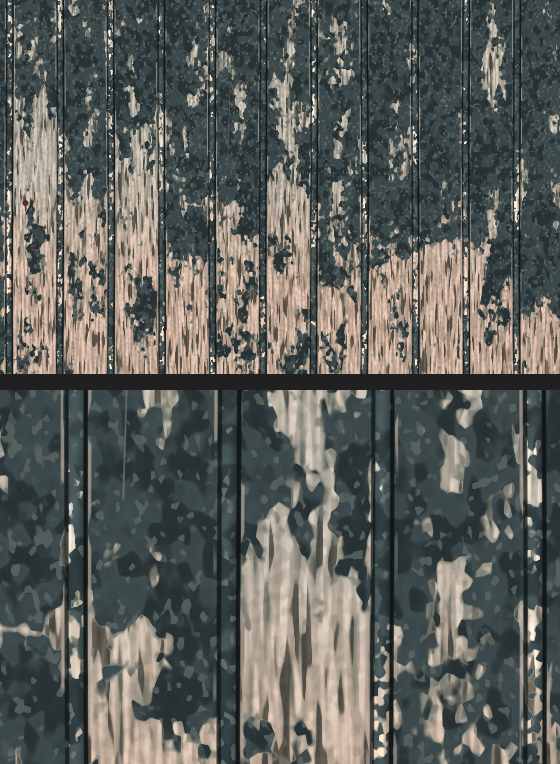
Top: the whole. Bottom: its middle third, enlarged.
Write a Shadertoy shader that draws this texture.

```glsl
// Weathered beaded planks: dark green paint flaking off pale, grainy wood.

const float PLANK_PITCH = 0.0906;  // share of the canvas width
const float FIRST_SEAM = 0.0169;
const float BEAD_HALF = 0.0085;    // lengths below are in canvas heights

const vec3 PAINT_DARK = vec3(0.16, 0.20, 0.21);
const vec3 PAINT = vec3(0.24, 0.29, 0.30);
const vec3 PAINT_FADED = vec3(0.36, 0.40, 0.39);
const vec3 PRIMER = vec3(0.52, 0.53, 0.49);
const vec3 WOOD = vec3(0.68, 0.63, 0.59);
const vec3 WOOD_PALE = vec3(0.84, 0.78, 0.74);
const vec3 GROOVE = vec3(0.06, 0.08, 0.08);

// Per plank: height below which paint is mostly gone, and central streak strength
const float WEAR_LINE[12] = float[12](0.05, 0.72, 0.47, 0.56, 0.30, 0.43, 0.56, 0.28, 0.35, 0.35, 0.26, 0.15);
const float STREAK[12] = float[12](0.0, 0.15, 0.15, 0.9, 0.25, 0.65, 0.85, 0.8, 0.15, 0.4, 0.55, 0.15);

vec2 hash2(vec2 p) {
    vec3 q = fract(p.xyx * vec3(0.1031, 0.1030, 0.0973));
    q += dot(q, q.yzx + 33.33);
    return fract((q.xx + q.yz) * q.zy);
}

// Blended cellular noise: x = soft cell value, y = distance to nearest cell point
vec2 softCells(vec2 p) {
    vec2 cell = floor(p), local = p - cell;
    float sum = 0.0, weightSum = 0.0, nearest = 4.0;
    for (int j = -1; j <= 1; j++)
    for (int i = -1; i <= 1; i++) {
        vec2 offset = vec2(i, j);
        vec2 toPoint = offset + hash2(cell + offset) - local;
        float d2 = dot(toPoint, toPoint);
        float weight = exp(-7.0 * d2);
        sum += weight * hash2(cell + offset + 57.0).x;
        weightSum += weight;
        nearest = min(nearest, d2);
    }
    return vec2(sum / weightSum, sqrt(nearest));
}

float segmentDistance(vec2 p, vec2 a, vec2 b) {
    vec2 ab = b - a;
    return length(p - a - ab * clamp(dot(p - a, ab) / dot(ab, ab), 0.0, 1.0));
}

// Soft bar centred on zero
float bar(float x, float halfWidth, float blur) {
    return 1.0 - smoothstep(halfWidth - blur, halfWidth + blur, abs(x));
}

// Zero-mean flake pattern, stretched along the planks
float flakes(vec2 p) {
    float broad = softCells(p * vec2(17.0, 6.0)).x;
    float medium = softCells(p * vec2(46.0, 27.0) + 19.0).x;
    float fine = softCells(p * vec2(115.0, 80.0) + 43.0).x;
    return 0.42 * broad + 0.34 * medium + 0.24 * fine - 0.5;
}

// How far the paint is worn through: positive shows wood
float wearField(vec2 p, float across, int plank, float edge, float flake) {
    float low = smoothstep(-0.09, 0.09, WEAR_LINE[plank] - p.y + 0.03 * sin(p.x * 61.0));
    float wander = 0.5 + 0.07 * sin(p.y * 13.0 + float(plank) * 2.4);
    float offset = (across - wander) / 0.17;
    float streak = STREAK[plank] * exp(-offset * offset) * (1.0 - 0.35 * p.y);
    float edgeWear = 0.17 * exp(-edge / 0.006);
    float bias = mix(-0.23 + 0.36 * streak, 0.15, low) + edgeWear;
    bias += 0.28 * exp(-segmentDistance(p, vec2(0.49, 0.455), vec2(0.65, 0.44)) / 0.014);
    return bias + flake;
}

vec3 woodColor(vec2 p, float plank, float speck) {
    float warp = 5.0 * sin(p.y * 4.0 + plank * 2.1) + 2.0 * sin(p.y * 11.0 + p.x * 37.0);
    float rings = 0.5 + 0.3 * sin(p.x * 610.0 + warp) + 0.2 * sin(p.x * 287.0 - warp * 1.4);
    float fibre = softCells(p * vec2(210.0, 26.0)).x;
    float tone = 0.45 * rings + 0.75 * fibre - 0.1;
    vec3 color = mix(PRIMER, WOOD, smoothstep(0.05, 0.4, tone));
    color = mix(color, WOOD_PALE, smoothstep(0.4, 0.8, tone));
    color *= 1.0 - 0.45 * smoothstep(0.3, 0.12, fibre);
    vec3 tint = mix(vec3(1.05, 0.98, 0.93), vec3(0.97, 1.0, 0.98), smoothstep(0.2, 0.6, p.y));
    return color * tint * (0.93 + 0.14 * speck);
}

vec3 paintColor(vec2 p, float flake, float speck) {
    vec2 blister = softCells(p * vec2(75.0, 60.0) + 71.0);
    vec3 color = mix(PAINT_DARK, PAINT, smoothstep(0.2, 0.6, blister.x + flake));
    color *= 0.93 + 0.14 * blister.y;
    return mix(color, PAINT_FADED, 0.8 * smoothstep(0.72, 0.9, speck));
}

void mainImage(out vec4 fragColor, in vec2 fragCoord) {
    vec2 p = fragCoord / iResolution.y;
    float aspect = iResolution.x / iResolution.y;
    float blur = max(0.0008, 0.7 / iResolution.y);

    // Plank layout
    float k = (p.x / aspect - FIRST_SEAM) / PLANK_PITCH + 0.008 * sin(p.y * 5.0 + p.x * 9.0);
    float plankId = floor(k);
    int plank = clamp(int(plankId) + 1, 0, 11);
    float seam = (fract(k + 0.5) - 0.5) * PLANK_PITCH * aspect;
    float edge = abs(seam) - BEAD_HALF;

    // Paint loss
    float flake = flakes(p);
    float speck = softCells(p * vec2(190.0, 150.0) + 7.0).x;
    float onBead = bar(seam, BEAD_HALF, blur);
    float wear = wearField(p, fract(k), plank, max(edge, 0.0), flake);
    wear = mix(wear, flake + 0.3 * (speck - 0.5) - 0.14, onBead);

    // Diagonal scar of paint left on the wood
    float scar = segmentDistance(p, vec2(0.85, 0.25), vec2(1.25, 0.385));
    wear -= 0.3 * exp(-scar / 0.011) * (0.4 + speck);

    // Wood, grey weathered rim, then paint
    vec3 color = woodColor(p, plankId, speck);
    float rim = smoothstep(0.09, 0.015, wear + 0.08 * (speck - 0.5));
    color = mix(color, PRIMER * (0.85 + 0.3 * speck), 0.8 * rim);
    float bare = smoothstep(-0.015, 0.015, wear);
    color *= 1.0 - 0.25 * smoothstep(0.03, 0.0, wear);
    color = mix(paintColor(p, flake, speck), color, bare);

    // Rounded bead between two grooves, with bare wood along its outer edges
    color *= 1.0 + onBead * 0.22 * cos(seam / BEAD_HALF * 2.0 + 0.5);
    float chipped = smoothstep(0.42, 0.6, softCells(vec2(k * 9.0, p.y * 24.0)).x);
    color = mix(color, WOOD, 0.75 * chipped * bar(edge - 0.0035, 0.0016, blur));
    float side = seam > 0.0 ? 1.0 : 0.8;
    color = mix(color, GROOVE, 0.92 * side * bar(edge, 0.0019, blur));

    // Hairline scratches and one rusty nail
    float scratch = min(segmentDistance(p, vec2(0.86, 0.92), vec2(0.935, 0.87)),
                        segmentDistance(p, vec2(0.615, 0.77), vec2(0.609, 0.57)));
    color = mix(color, PRIMER, 0.6 * bar(scratch, 0.0008, blur));
    float nail = length(p - vec2(0.068, 0.457));
    color = mix(color, vec3(0.32, 0.19, 0.14), bar(nail, 0.008, 0.002));

    fragColor = vec4(clamp(color, 0.0, 1.0), 1.0);
}
```
